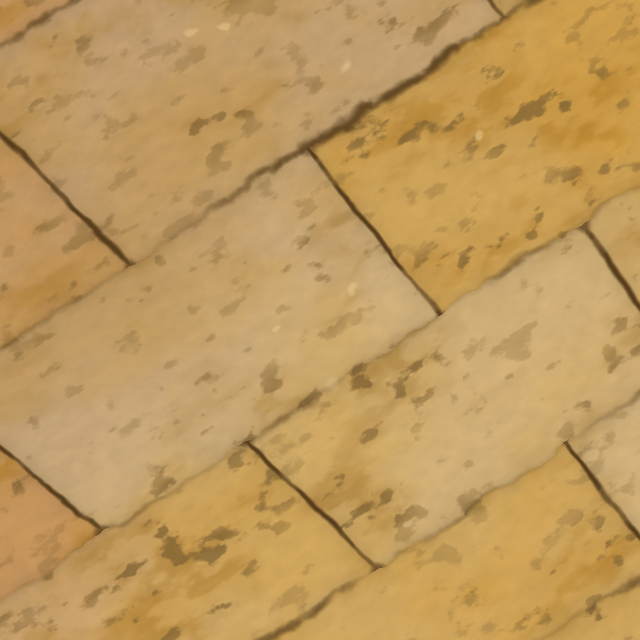
A Shadertoy shader for this texture:

```glsl
// Worn sandstone paving in slanted running bond, seen in mild perspective.
// Courses grow geometrically and cross joints fan from a distant point;
// layered value noise stains the slabs, cellular noise adds pale chips.

#define SLANT 0.581        // angle of the courses, radians
#define COURSE_BASE 0.048  // height of course line zero
#define COURSE_SCALE 1.747 // size of the course progression
#define COURSE_GROWTH 1.19 // ratio between neighbouring courses
#define FAN_CENTER vec2(1.12, -2.8) // where the cross joints converge
#define SLAB_LENGTH 0.22   // slab length, as slope from the fan center
#define ROW_JOINT 0.0058   // half width of long joints
#define CROSS_JOINT 0.0042 // half width of short joints
#define WOBBLE 0.016       // unevenness of slab edges
#define STAIN 0.75         // strength of the ochre stains

const vec3 PALE = vec3(0.815, 0.69, 0.485);
const vec3 SHADED = vec3(0.75, 0.62, 0.46);
const vec3 GOLD = vec3(0.81, 0.63, 0.31);
const vec3 RUST = vec3(0.77, 0.56, 0.33);
const vec3 OCHRE = vec3(0.66, 0.51, 0.27);
const vec3 AMBER = vec3(0.69, 0.48, 0.14);
const vec3 GROOVE = vec3(0.34, 0.24, 0.11);
const vec3 CHIP = vec3(0.90, 0.79, 0.57);

float hash(vec2 p) {
    return fract(sin(dot(p, vec2(127.1, 311.7))) * 43758.55);
}

float noise(vec2 p) {
    vec2 i = floor(p), f = fract(p);
    f = f * f * (3.0 - 2.0 * f);
    return mix(mix(hash(i), hash(i + vec2(1, 0)), f.x),
               mix(hash(i + vec2(0, 1)), hash(i + vec2(1, 1)), f.x), f.y);
}

float fbm(vec2 p) {
    float sum = 0.0, amp = 0.53;
    for (int k = 0; k < 4; k++) {
        sum += amp * noise(p);
        p = p * 2.03 + 5.3;
        amp *= 0.5;
    }
    return sum;
}

// Soft spots of random size; only the given share of cells holds one.
float spots(vec2 p, float share) {
    vec2 cell = floor(p);
    float spot = 0.0;
    for (int y = -1; y <= 1; y++)
    for (int x = -1; x <= 1; x++) {
        vec2 c = cell + vec2(x, y);
        vec2 center = c + vec2(hash(c + 3.1), hash(c + 8.7));
        float radius = mix(0.2, 0.5, hash(c + 5.9));
        float spotHere = 1.0 - smoothstep(0.1, radius, length(p - center));
        spot = max(spot, spotHere * step(hash(c), share));
    }
    return spot;
}

void mainImage(out vec4 fragColor, in vec2 fragCoord) {
    vec2 p = fragCoord / iResolution.y;

    // Axes along and across the courses, with rough edges
    vec2 along = vec2(cos(SLANT), sin(SLANT));
    vec2 q = vec2(dot(p, along), dot(p, vec2(-along.y, along.x)));
    vec2 rough = vec2(fbm(p * 21.0 + 7.0), fbm(p * 25.0)) - 0.5;
    vec2 w = q + WOBBLE * rough * vec2(0.7, 1.3);

    // Course and slab indices in running bond
    float row = log(1.0 + (w.y - COURSE_BASE) / COURSE_SCALE) / log(COURSE_GROWTH);
    float course = floor(row);
    float even = 1.0 - mod(course, 2.0);
    float shift = mix(0.05 + 0.05 * course, 0.575 - 0.025 * course, even);
    float reach = w.y - FAN_CENTER.y;
    float slab = (w.x - FAN_CENTER.x) / (reach * SLAB_LENGTH) - shift;
    vec2 id = vec2(floor(slab), course);

    // Distances to the nearest long and short joint
    float line = floor(row + 0.5);
    float dRow = abs(row - line) * COURSE_SCALE * log(COURSE_GROWTH) * pow(COURSE_GROWTH, row);
    float dCross = abs(slab - floor(slab + 0.5)) * SLAB_LENGTH * reach;

    // Slab colour: a few slabs are warm, upper left is duller
    float warm = 0.45 - 0.42 * cos(3.14159 * id.x) * cos(1.9 * course);
    warm *= warm;
    float light = smoothstep(-0.5, 0.25, p.x - p.y + 0.3 * (fbm(p * 4.0) - 0.5));
    vec3 golden = mix(RUST, GOLD, smoothstep(0.05, 0.4, p.x));
    vec3 color = mix(mix(SHADED, PALE, light), golden, warm);

    // Cloudy stains with ragged flecks drawn out along the courses
    float cloud = fbm(q * vec2(5.0, 9.0) + id * 3.7);
    float stain = smoothstep(0.42, 0.70, cloud);
    float fleck = smoothstep(0.42, 0.68, fbm(q * vec2(20.0, 38.0)));
    color = mix(color, mix(OCHRE, AMBER, warm), STAIN * stain * (0.25 + 0.6 * fleck));
    float tint = smoothstep(0.4, 0.7, fbm(q * vec2(4.0, 6.0) + 31.0));
    color *= mix(vec3(1.0), vec3(1.0, 0.97, 0.85), tint);

    // Ragged pits gather in the stains; pale chips are rare
    float pits = smoothstep(0.60, 0.74, fbm(q * vec2(26.0, 42.0) + 17.0));
    color = mix(color, OCHRE * 0.72, pits * (0.25 + 0.45 * stain));
    color *= 0.96 + 0.08 * fbm(q * vec2(45.0, 70.0));
    color = mix(color, CHIP, 0.5 * spots(q * vec2(24.0, 30.0) + 4.0 + rough, 0.006));

    // Grooves: long joints break up and fade, corners are worn open
    float open = smoothstep(0.28, 0.72, noise(vec2(q.x * 7.0, line * 7.3)));
    float broken = smoothstep(0.25, 0.60, fbm(q * 24.0 + 9.0));
    float depth = mix(0.12, 0.85, open) * mix(0.45, 1.0, broken);
    depth *= mix(0.75, 1.0, exp(-abs(line - 1.0)));
    float rowWidth = ROW_JOINT * mix(0.7, 1.4, open * broken);
    float rowGroove = depth * (1.0 - smoothstep(0.1 * rowWidth, 1.7 * rowWidth, dRow));
    float crossWidth = CROSS_JOINT * mix(0.6, 1.3, noise(q * 16.0));
    float crossDepth = mix(0.6, 1.0, broken);
    float crossGroove = crossDepth * (1.0 - smoothstep(0.2 * crossWidth, 1.7 * crossWidth, dCross));
    float wear = mix(0.010, 0.030, noise(q * 9.0 + 2.0));
    float corner = 0.7 * (1.0 - smoothstep(0.2 * wear, wear, dRow + dCross));
    color *= 1.0 - 0.09 * exp(-min(dRow, dCross) / 0.014);
    color = mix(color, GROOVE, max(max(rowGroove, crossGroove), corner));

    fragColor = vec4(color, 1.0);
}
```
